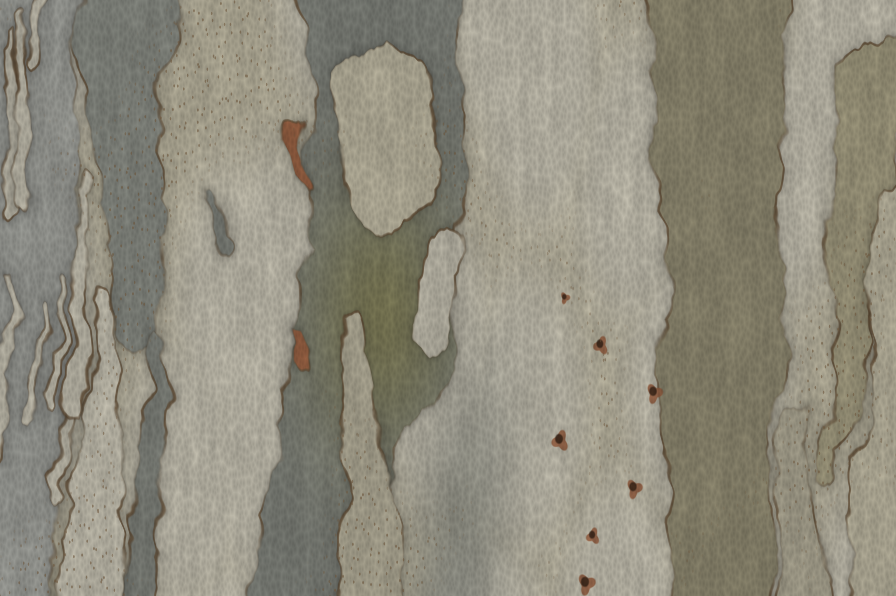
A Shadertoy shader for this texture:

```glsl
// Weathered gum-tree bark: pale and grey-green sheets peeling in long flakes.
// Tapered capsules with a warped outline are stacked as sheets, each with a
// brown rim and a soft shadow; stretched cellular noise adds grain and stains.

const vec3 PALE  = vec3(0.685, 0.670, 0.615);
const vec3 CREAM = vec3(0.645, 0.625, 0.550);
const vec3 SLATE = vec3(0.445, 0.455, 0.430);
const vec3 ASH   = vec3(0.550, 0.555, 0.535);
const vec3 OLIVE = vec3(0.500, 0.480, 0.395);
const vec3 MOSS  = vec3(0.450, 0.440, 0.300);
const vec3 RUST  = vec3(0.530, 0.340, 0.235);
const vec3 RIM   = vec3(0.350, 0.275, 0.190);
const vec3 PIT   = vec3(0.200, 0.130, 0.085);

vec2 hash2(vec2 p) {
    vec2 k = vec2(dot(p, vec2(127.1, 311.7)), dot(p, vec2(269.5, 183.3)));
    return fract(sin(k) * 43758.5);
}

// Distance to the nearest scattered point, about 0 to 1
float cell(vec2 p) {
    vec2 base = floor(p), f = p - base;
    float best = 2.0;
    for (int y = -1; y <= 1; y++)
    for (int x = -1; x <= 1; x++) {
        vec2 o = vec2(x, y);
        vec2 r = o + hash2(base + o) - f;
        best = min(best, dot(r, r));
    }
    return sqrt(best);
}

// Layered sines, about -1 to 1
float wobble(float t) {
    float sum = 0.0, amp = 0.5;
    for (int i = 0; i < 5; i++) {
        sum += amp * sin(t + 1.7 * float(i) + 0.8 * sin(t * 0.63));
        t *= 2.13;
        amp *= 0.56;
    }
    return sum;
}

// Capsule from a to b whose radius runs from ra to rb
float flake(vec2 p, vec2 a, vec2 b, float ra, float rb) {
    vec2 axis = b - a;
    float t = clamp(dot(p - a, axis) / dot(axis, axis), 0.0, 1.0);
    return length(p - a - axis * t) - mix(ra, rb, t);
}

// Lays one sheet over the bark below it
vec3 lay(vec3 below, vec3 tint, float d, float px, float rimStrength) {
    float shadow = 0.20 * exp(-max(d, 0.0) / 0.007);
    vec3 c = mix(below * (1.0 - shadow), tint, smoothstep(px, -px, d));
    float rim = smoothstep(0.0020 + px, 0.0006, abs(d));
    return mix(c, RIM, rim * rimStrength);
}

// Small rusty hole with a dark core
vec3 knot(vec3 below, vec2 p, vec2 center, float radius, float px) {
    vec2 r = (p - center) * vec2(1.0, 0.8);
    float d = length(r) - radius * (1.0 + 0.3 * sin(3.0 * atan(r.y, r.x) + center.y * 40.0));
    vec3 c = mix(below, RUST, 0.9 * smoothstep(px, -px, d));
    float core = length(r - radius * vec2(-0.2, 0.25)) - radius * 0.55;
    return mix(c, PIT, 0.85 * smoothstep(px, -px, core));
}

void mainImage(out vec4 fragColor, in vec2 fragCoord) {
    float px = 1.0 / iResolution.y;
    vec2 p = fragCoord * px;

    // Ragged outline: slow sway plus small scallops
    float chip = cell(p * vec2(24.0, 15.0)) - 0.5;
    vec2 q = p + vec2(0.020 * wobble(p.y * 9.0 + p.x * 5.0) + 0.016 * chip,
                      0.022 * wobble(p.x * 21.0 + p.y * 2.0));
    float wear = 0.15 + 0.65 * smoothstep(0.25, 0.7, cell(p * vec2(7.0, 9.0)));

    // Pale trunk with soft stains
    float stain = cell(p * vec2(5.0, 2.2) + 3.0);
    vec3 col = mix(PALE, CREAM, smoothstep(0.3, 0.8, stain));
    float smudge = exp(-pow((p.x - 0.76 - 0.12 * p.y) / 0.075, 2.0)) * smoothstep(0.55, 0.1, p.y);
    col = mix(col, SLATE, 0.65 * smudge);

    // Left side: ash strip, its pale slivers, and the slate flakes
    col = lay(col, ASH, flake(q, vec2(0.04, 1.2), vec2(0.00, -0.2), 0.11, 0.08), px, wear * 0.5);
    col = lay(col, SLATE * 1.06, flake(q, vec2(0.205, 1.1), vec2(0.225, 0.44), 0.085, 0.035), px, wear);
    col = lay(col, SLATE, flake(q, vec2(0.255, 0.42), vec2(0.235, -0.1), 0.015, 0.028), px, wear);
    col = lay(col, PALE, flake(q, vec2(0.17, 0.49), vec2(0.15, -0.2), 0.012, 0.075), px, wear);
    for (int i = 0; i < 8; i++) {
        vec2 h = hash2(vec2(i, 4.0));
        vec2 top = vec2(0.01 + 0.018 * float(i), 0.25 + 0.85 * h.x);
        vec2 tip = top - vec2(0.02, 0.18 + 0.22 * h.y);
        col = lay(col, PALE * 0.98, flake(q, top, tip, 0.005, 0.008 + 0.010 * h.y), px, wear);
    }
    col = lay(col, SLATE, flake(q, vec2(0.35, 0.69), vec2(0.375, 0.60), 0.005, 0.016), px, wear * 0.5);

    // Middle: one slate band with moss, and pale flakes left on it
    vec3 moss = mix(SLATE, MOSS, 0.9 * exp(-dot((p - vec2(0.64, 0.47)) * vec2(8.0, 4.5),
                                                (p - vec2(0.64, 0.47)) * vec2(8.0, 4.5))));
    float band = min(flake(q, vec2(0.635, 1.2), vec2(0.655, 0.40), 0.15, 0.105),
                     flake(q, vec2(0.60, 0.52), vec2(0.49, -0.15), 0.10, 0.095));
    col = lay(col, moss, band, px, wear);
    col = lay(col, CREAM, flake(q, vec2(0.63, 0.84), vec2(0.66, 0.68), 0.088, 0.062), px, wear);
    col = lay(col, PALE * 0.96, flake(q, vec2(0.76, 0.57), vec2(0.72, 0.43), 0.035, 0.030), px, wear);
    col = lay(col, CREAM * 0.95, flake(q, vec2(0.585, 0.47), vec2(0.635, -0.2), 0.014, 0.075), px, wear);

    // Right side: olive band, ash flake and a shaded tongue
    col = lay(col, OLIVE, flake(q, vec2(1.215, 1.2), vec2(1.205, -0.2), 0.120, 0.078), px, wear);
    col = lay(col, OLIVE * 1.12, flake(q, vec2(1.475, 0.88), vec2(1.395, 0.19), 0.062, 0.010), px, wear);
    col = lay(col, CREAM, flake(q, vec2(1.52, 0.66), vec2(1.50, -0.2), 0.045, 0.090), px, wear);
    col = lay(col, CREAM * 0.92, flake(q, vec2(1.335, 0.30), vec2(1.35, -0.2), 0.020, 0.060), px, wear);

    // Rusty scars and scattered knots
    col = lay(col, RUST, flake(q, vec2(0.485, 0.795), vec2(0.530, 0.700), 0.014, 0.007), px, wear);
    col = lay(col, RUST, flake(q, vec2(0.495, 0.435), vec2(0.495, 0.390), 0.010, 0.012), px, wear);
    for (int i = 0; i < 7; i++) {
        vec2 h = hash2(vec2(i, 19.0));
        col = knot(col, p, vec2(0.92 + 0.18 * h.x, 0.02 + 0.08 * float(i)), 0.005 + 0.008 * h.y, px);
    }

    // Fibre grain, long streaks, mottling and brown specks
    float grain = cell(p * vec2(170.0, 75.0)) - 0.5;
    float streak = cell(p * vec2(62.0, 6.0) + 9.0) - 0.5;
    float mottle = cell(p * vec2(26.0, 13.0) + 5.0) - 0.5;
    col *= 0.995 + 0.16 * grain + 0.10 * streak + 0.07 * mottle;
    float speck = smoothstep(0.16, 0.05, cell(p * vec2(75.0, 42.0))) * smoothstep(0.45, 0.75, stain);
    col = mix(col, RIM * 1.2, 0.6 * speck);

    fragColor = vec4(clamp(col, 0.0, 1.0), 1.0);
}
```
